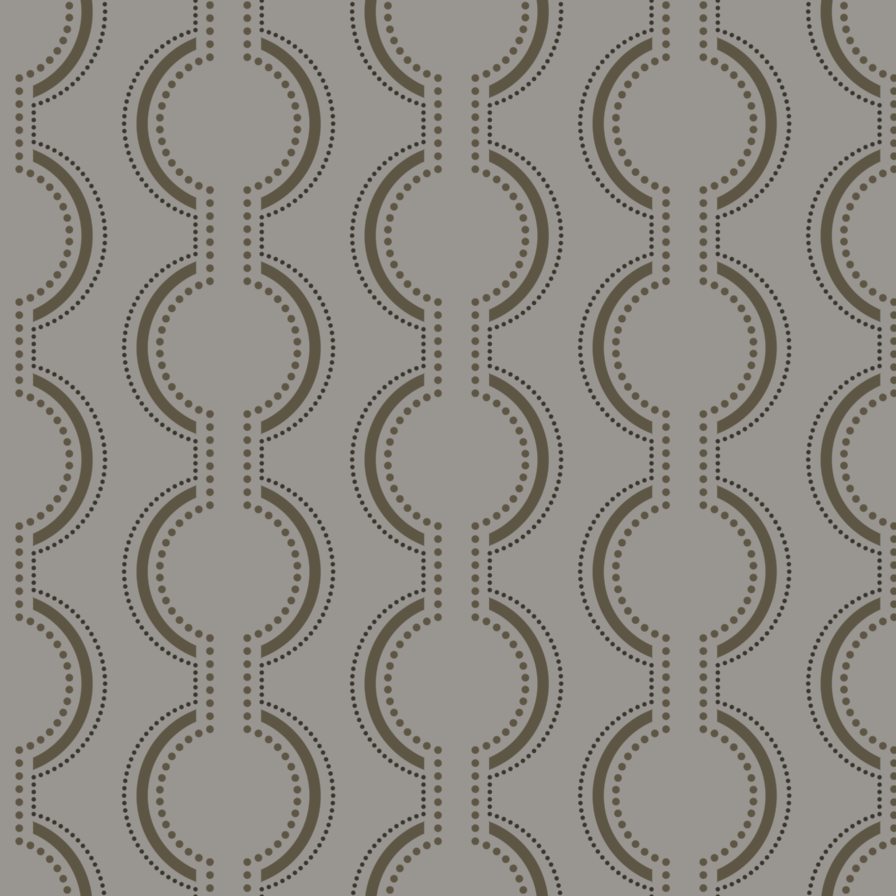
This pattern is drawn by a Shadertoy shader. Its source:

```glsl
// Staggered columns of open rings with beaded outlines, bronze and charcoal on warm grey.

// Distance to the nearest bead centre on a chain: an arc around each ring,
// joined to the next ring by a straight neck. p is folded into one quadrant.
float beadChain(vec2 p, float centreX, float radius, float neckX, float arcGaps, float neckGaps) {
    float reach = neckX - centreX;
    float endAngle = acos(reach / radius);
    float endY = sqrt(radius * radius - reach * reach);

    // Arc beads, counted from the end of the arc
    float angleStep = 2.0 * endAngle / arcGaps;
    float angle = min(atan(p.y, p.x - centreX), endAngle);
    angle = endAngle - angleStep * round((endAngle - angle) / angleStep);
    vec2 arcBead = vec2(centreX, 0.0) + radius * vec2(cos(angle), sin(angle));

    // Neck beads, counted from the same end
    float neckStep = (1.0 - 2.0 * endY) / neckGaps;
    float k = max(round((p.y - endY) / neckStep), 0.0);
    vec2 neckBead = vec2(neckX, endY + k * neckStep);

    return min(distance(p, arcBead), distance(p, neckBead));
}

float cover(float d, float soft) {
    return 1.0 - smoothstep(-soft, soft, d);
}

void mainImage(out vec4 fragColor, in vec2 fragCoord) {
    // Four rows per canvas height, so one row is one unit
    vec2 p = 4.0 * fragCoord / iResolution.y;
    float soft = 4.0 / iResolution.y;

    // Columns, every other one shifted by half a row
    p.x -= 0.0026;
    float column = round(p.x / 1.018);
    p.x -= 1.018 * column;
    p.y -= 0.948 + 0.5 * mod(column, 2.0);
    p.y -= round(p.y);
    p = abs(p);

    // Solid ring, cut open by a vertical gap
    float ring = max(abs(length(p) - 0.386) - 0.0252, 0.145 - p.x);

    // Large beads inside the ring, small beads outside
    float innerBeads = beadChain(p, 0.0, 0.308, 0.0833, 15.0, 7.0) - 0.017;
    float outerBeads = beadChain(p, 0.0333, 0.4333, 0.148, 34.0, 5.0) - 0.0097;

    vec3 color = vec3(0.6, 0.587, 0.567);
    color = mix(color, vec3(0.37, 0.337, 0.267), cover(min(ring, innerBeads), soft));
    color = mix(color, vec3(0.225, 0.205, 0.18), cover(outerBeads, soft));
    fragColor = vec4(color, 1.0);
}
```
